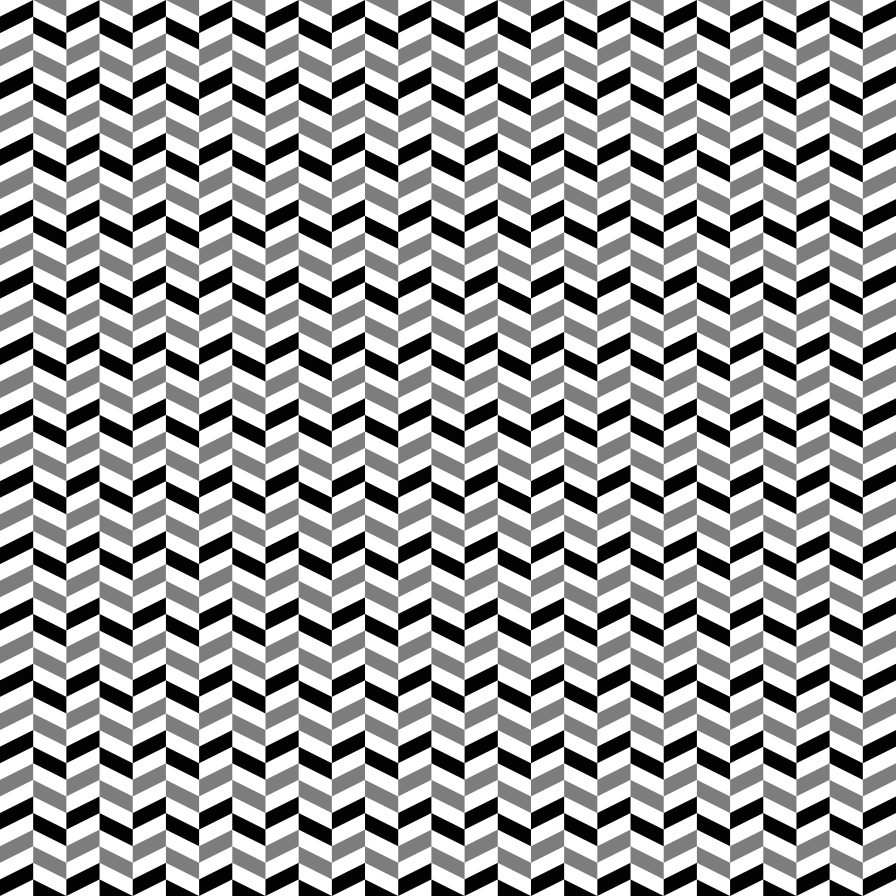
A WebGL 1 fragment shader for this pattern:

```glsl
precision highp float;
// Herringbone of slanted bars: 27 columns lean alternately up and down, and
// each stacks black, white, grey and white bars of equal height. Bars are
// periodic bands in a sheared coordinate, with box-filtered edges and seams.

uniform vec2 u_resolution;

#define COLUMNS 27.0      // columns across the canvas
#define SLOPE 0.5         // rise of a bar per column width
#define PERIOD 2.0        // height of one black-white-grey-white stack, in columns
#define BAR_HEIGHT 0.5    // height of one bar, in columns
#define PAPER vec3(1.0)
#define GREY vec3(0.49)
#define BLACK vec3(0.01)

// Coverage of the repeating bar whose lower edge is at start.
float barCoverage(float height, float start, float blur) {
  float center = start + 0.5 * BAR_HEIGHT;
  float offset = mod(height - center + 0.5 * PERIOD, PERIOD) - 0.5 * PERIOD;
  return clamp((0.5 * BAR_HEIGHT - abs(offset)) / blur + 0.5, 0.0, 1.0);
}

// Colour of the column with this index; even columns rise, odd ones fall.
vec3 columnColor(float index, vec2 p, float pixel) {
  float lean = 1.0 - 2.0 * mod(index, 2.0);
  float height = p.y - lean * SLOPE * (p.x - index);
  float blur = pixel * length(vec2(SLOPE, 1.0));
  vec3 color = mix(PAPER, BLACK, barCoverage(height, 0.0, blur));
  return mix(color, GREY, barCoverage(height, 0.5 * PERIOD, blur));
}

void main() {
  // Column units: one unit is the width of a column.
  float pixel = COLUMNS / min(u_resolution.x, u_resolution.y);
  vec2 p = gl_FragCoord.xy * pixel;

  // Blend the two columns that meet at the nearest seam.
  float seam = floor(p.x + 0.5);
  float rightShare = clamp((p.x - seam) / pixel + 0.5, 0.0, 1.0);
  vec3 left = columnColor(seam - 1.0, p, pixel);
  vec3 right = columnColor(seam, p, pixel);
  gl_FragColor = vec4(mix(left, right, rightShare), 1.0);
}
```
